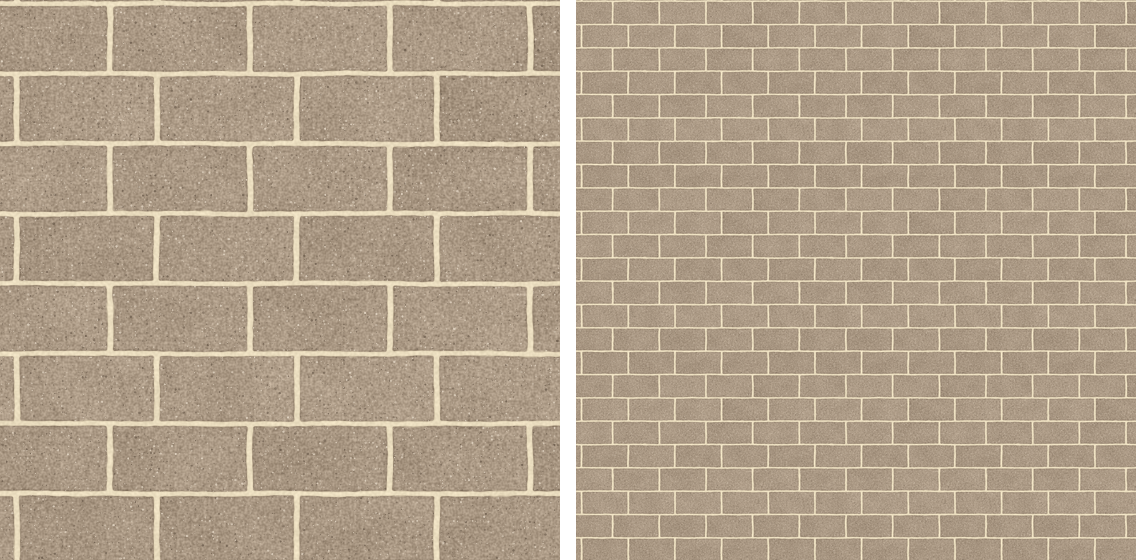
Left: one tile. Right: repeated 3 by 3.
Reproduce this texture procedurally as a Shadertoy shader.

```glsl
// Speckled tan brick wall in third-offset courses with pale cream mortar, tiling seamlessly.

const vec2 BRICKS = vec2(4.0, 8.0);          // repeats across and down
const vec2 JOINT = vec2(0.0106, 0.0090);     // mortar widths: upright, level
const float COURSE_SHIFT = 0.0065;           // height of the course lines
const float CORNER = 0.0035;

const vec3 CLAY = vec3(0.668, 0.598, 0.518);
const vec3 MORTAR = vec3(0.922, 0.870, 0.752);
const vec3 MORTAR_SHADE = vec3(0.80, 0.735, 0.62);
const vec3 CHIP_LIGHT = vec3(0.88, 0.83, 0.76);
const vec3 CHIP_DARK = vec3(0.40, 0.34, 0.28);

vec3 hash3(vec2 p, float seed) {
    vec3 q = fract(vec3(p.xyx + seed * 17.31) * vec3(0.1031, 0.1030, 0.0973));
    q += dot(q, q.yxz + 33.33);
    return fract((q.xxy + q.yzz) * q.zyx);
}

vec2 gradientAt(vec2 corner, vec2 period, float seed) {
    float angle = 6.28318 * hash3(mod(corner, period), seed).x;
    return vec2(cos(angle), sin(angle));
}

// Gradient noise that wraps after "period" cells across the canvas
float noise(vec2 uv, vec2 period, float seed) {
    vec2 p = uv * period;
    vec2 i = floor(p), f = p - i;
    vec2 w = f * f * f * (f * (f * 6.0 - 15.0) + 10.0);
    vec2 e = vec2(1.0, 0.0);
    float a = dot(gradientAt(i, period, seed), f);
    float b = dot(gradientAt(i + e.xy, period, seed), f - e.xy);
    float c = dot(gradientAt(i + e.yx, period, seed), f - e.yx);
    float d = dot(gradientAt(i + e.xx, period, seed), f - e.xx);
    return mix(mix(a, b, w.x), mix(c, d, w.x), w.y);
}

float roundBox(vec2 p, vec2 halfSize, float radius) {
    vec2 q = abs(p) - halfSize + radius;
    return length(max(q, 0.0)) + min(max(q.x, q.y), 0.0) - radius;
}

// Coverage of small chips, at most one in each cell of a wrapping grid
float chips(vec2 uv, float count, float chance, float seed, float pixel) {
    vec2 p = uv * count;
    vec2 cell = mod(floor(p), count);
    vec3 place = hash3(cell, seed);
    vec3 look = hash3(cell, seed + 5.0);
    vec2 q = fract(p) - 0.5 - 0.4 * (place.xy - 0.5);
    q.x *= mix(0.8, 1.3, look.z);
    float radius = mix(0.12, 0.30, look.x * look.x);
    float soft = 0.6 * pixel * count;
    float dotMask = 1.0 - smoothstep(radius - soft, radius + soft, length(q));
    return dotMask * step(place.z, chance) * mix(0.45, 1.0, look.y);
}

// Distance to the nearest brick edge, negative inside; also returns its index
float brickDistance(vec2 uv, out vec2 id, out vec2 local) {
    vec2 p = (uv + vec2(0.0, COURSE_SHIFT)) * BRICKS;
    float course = floor(p.y);
    p.x -= mix(0.120, 0.786, mod(course, 2.0));
    id = mod(floor(p), BRICKS);
    local = fract(p) - 0.5;
    vec2 size = 1.0 / BRICKS;
    return roundBox(local * size, 0.5 * (size - JOINT), CORNER);
}

vec3 clayColor(vec2 uv, vec2 id, vec2 local, float dist, float pixel) {
    vec3 vary = hash3(id, 2.0);
    float tone = 0.022 * (vary.x - 0.5) + 0.03 * local.x * vary.y;
    tone += 0.035 * noise(uv, vec2(11.0, 14.0), 3.0);
    tone += 0.030 * noise(uv, vec2(120.0, 36.0), 4.0);
    tone += 0.070 * noise(uv, vec2(113.0), 6.0);
    tone += 0.120 * noise(uv, vec2(231.0), 7.0);

    // Worn, slightly darkened rim
    float rim = smoothstep(-0.0045, 0.0, dist);
    tone -= rim * (0.065 + 0.10 * noise(uv, vec2(44.0), 8.0));

    vec3 color = CLAY + tone * vec3(1.0, 1.0, 0.98);
    color = mix(color, CHIP_DARK, 0.75 * chips(uv, 139.0, 0.13, 9.0, pixel));
    color = mix(color, CHIP_DARK, 0.45 * chips(uv, 211.0, 0.10, 10.0, pixel));
    color = mix(color, CHIP_LIGHT, 0.95 * chips(uv, 151.0, 0.13, 11.0, pixel));
    color = mix(color, CHIP_LIGHT, 0.55 * chips(uv, 223.0, 0.08, 12.0, pixel));

    // Mortar smeared over the edge here and there
    float smear = smoothstep(0.22, 0.5, noise(uv, vec2(23.0), 13.0));
    return mix(color, MORTAR, 0.5 * smear * smoothstep(-0.004, 0.0, dist));
}

vec3 mortarColor(vec2 uv, float dist) {
    float grain = 0.035 * noise(uv, vec2(30.0), 14.0) + 0.06 * noise(uv, vec2(190.0), 15.0);
    float shade = 1.0 - smoothstep(0.0, 0.0022, dist);
    return mix(MORTAR, MORTAR_SHADE, 0.55 * shade) + grain;
}

void mainImage(out vec4 fragColor, in vec2 fragCoord) {
    vec2 uv = fragCoord / iResolution.xy;
    float pixel = 1.0 / min(iResolution.x, iResolution.y);

    // Hand-laid wobble: slow leaning plus fine roughness
    vec2 lean = vec2(noise(uv, vec2(9.0, 13.0), 20.0), noise(uv, vec2(9.0), 21.0));
    vec2 rough = vec2(noise(uv, vec2(71.0), 22.0), noise(uv, vec2(67.0), 23.0));
    vec2 id, local;
    float dist = brickDistance(uv + 0.0030 * lean + 0.0014 * rough, id, local);

    float joint = smoothstep(-0.75 * pixel, 0.75 * pixel, dist);
    vec3 color = mix(clayColor(uv, id, local, dist, pixel), mortarColor(uv, dist), joint);
    fragColor = vec4(clamp(color, 0.0, 1.0), 1.0);
}
```
